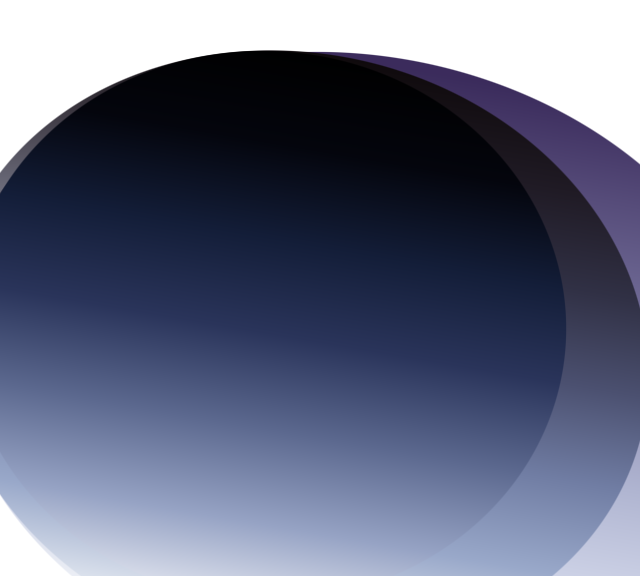
This background is drawn by a WebGL 2 fragment shader. Its source:

```glsl
#version 300 es
precision highp float;
// Three overlapping tilted discs, shaded from night black to pale mist on white paper.

#define TILT 0.17          // slant of the shading
#define THINNING 1.2       // how fast the middle disc fades over bare paper
#define PAPER vec3(1.0)

uniform vec2 u_resolution;
out vec4 outColor;

const int STOPS = 7;

const vec3 FRONT[STOPS] = vec3[](
  vec3(0.0), vec3(0.015, 0.02, 0.05), vec3(0.075, 0.115, 0.22),
  vec3(0.165, 0.205, 0.355), vec3(0.36, 0.41, 0.56),
  vec3(0.59, 0.64, 0.77), vec3(0.92, 0.93, 0.96));

const vec3 MIDDLE[STOPS] = vec3[](
  vec3(0.06, 0.04, 0.05), vec3(0.125, 0.105, 0.145), vec3(0.19, 0.19, 0.27),
  vec3(0.295, 0.315, 0.44), vec3(0.44, 0.49, 0.64),
  vec3(0.60, 0.66, 0.79), vec3(0.90, 0.92, 0.95));

const vec3 BACK[STOPS] = vec3[](
  vec3(0.23, 0.17, 0.36), vec3(0.335, 0.295, 0.475), vec3(0.43, 0.41, 0.58),
  vec3(0.58, 0.58, 0.72), vec3(0.69, 0.71, 0.82),
  vec3(0.80, 0.82, 0.90), vec3(0.94, 0.95, 0.97));

// Blend along evenly spaced colour stops, t from 0 to 1.
vec3 ramp(vec3 stops[STOPS], float t) {
  float s = clamp(t, 0.0, 1.0) * float(STOPS - 1);
  int i = min(int(s), STOPS - 2);
  return mix(stops[i], stops[i + 1], s - float(i));
}

// Smooth coverage of a sheared ellipse.
float disc(vec2 p, vec2 center, vec2 radius, float shear) {
  vec2 q = p - center;
  q.y -= shear * q.x;
  float d = length(q / radius) - 1.0;
  float edge = max(fwidth(d), 1e-5);
  return 1.0 - smoothstep(-0.7 * edge, 0.7 * edge, d);
}

void main() {
  vec2 p = gl_FragCoord.xy / u_resolution.y;
  float depth = 1.0 - p.y;
  float shade = depth - TILT * p.x;

  float back = disc(p, vec2(0.623, 0.353), vec2(0.707, 0.554), -0.08);
  float middle = disc(p, vec2(0.516, 0.388), vec2(0.610, 0.523), -0.064);
  float front = disc(p, vec2(0.461, 0.4346), vec2(0.522, 0.477), -0.01);

  // The middle disc is thinner where only paper lies behind it.
  float haze = clamp((depth - 0.09) * THINNING, 0.0, 1.0) * (1.0 - back);
  vec3 middleColor = mix(ramp(MIDDLE, shade), PAPER, haze);

  // Layers from back to front.
  vec3 color = mix(PAPER, ramp(BACK, shade), back);
  color = mix(color, middleColor, middle);
  color = mix(color, ramp(FRONT, shade), front);
  outColor = vec4(color, 1.0);
}
```
